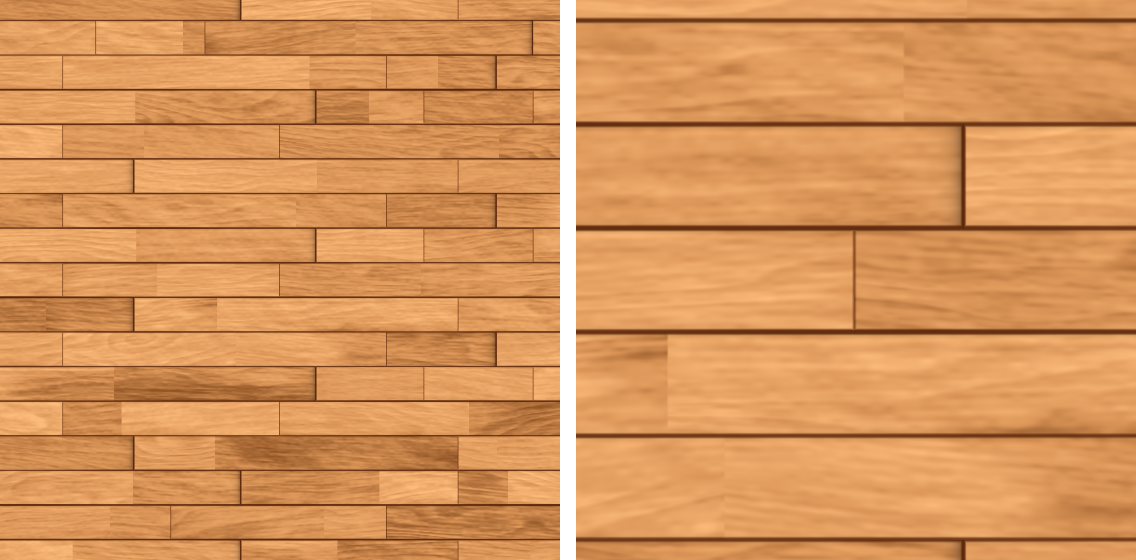
Left: the whole. Right: its middle third, enlarged.
Write a three.js fragment shader that draws this texture.

```glsl
// Wall of staggered, glued hardwood strips with grain, dark seams and raised boards.
varying vec2 vUv;

float hash(vec2 p) {
  return fract(sin(dot(p, vec2(127.1, 311.7))) * 43758.55);
}

float noise(vec2 p) {
  vec2 cell = floor(p), f = fract(p);
  f = f * f * (3.0 - 2.0 * f);
  return mix(mix(hash(cell), hash(cell + vec2(1.0, 0.0)), f.x),
             mix(hash(cell + vec2(0.0, 1.0)), hash(cell + 1.0), f.x), f.y);
}

// Joints of a row; x is the raised one, 2.0 lies off the canvas
vec3 rowJoints(float row) {
  if (row == 1.0) return vec3(0.951, 0.171, 0.366);
  if (row == 15.0) return vec3(2.0, 0.305, 0.690);
  if (row < 1.0 || row > 13.0) return vec3(0.430, 0.818, 2.0);
  float kind = mod(row, 4.0);
  if (kind < 0.5) return vec3(2.0, 0.112, 0.499);
  if (kind < 1.5) return vec3(0.239, 0.818, 2.0);
  if (kind < 2.5) return vec3(0.886, 0.112, 0.690);
  return vec3(0.564, 0.757, 0.952);
}

// Brown to pale honey
vec3 woodRamp(float t) {
  vec3 walnut = vec3(0.57, 0.335, 0.15);
  vec3 oak = vec3(0.85, 0.575, 0.335);
  vec3 honey = vec3(0.99, 0.735, 0.48);
  return t < 0.5 ? mix(walnut, oak, t * 2.0) : mix(oak, honey, t * 2.0 - 1.0);
}

vec3 wood(vec2 p, float seed) {
  float tone = mix(0.36, 0.80, hash(vec2(seed, 1.0)));
  float figure = hash(vec2(seed, 2.0));
  vec2 q = p + vec2(hash(vec2(seed, 3.0)), hash(vec2(seed, 4.0))) * 20.0;
  q.y += (p.x - 0.5) * (hash(vec2(seed, 5.0)) - 0.5) * 0.2;

  // Growth rings: a warped field cut into soft sawtooth bands
  float warp = noise(q * vec2(4.0, 16.0)) + 0.25 * noise(q * vec2(13.0, 45.0));
  float ring = fract(q.y * 60.0 + warp * mix(2.0, 7.0, figure));
  ring *= 1.0 - smoothstep(0.75, 1.0, ring);
  tone -= (ring - 0.35) * mix(0.10, 0.28, figure);

  // Broad drift, dark heartwood, long fibres and short pores
  tone += (noise(q * vec2(6.0, 22.0) + 9.0) - 0.5) * 0.16;
  float heart = smoothstep(0.6, 0.95, noise(q * vec2(6.0, 14.0) + 31.0));
  tone -= heart * 0.3 * step(0.55, hash(vec2(seed, 6.0)));
  vec2 fibre = q + vec2(0.0, warp * 0.012);
  tone += (noise(fibre * vec2(9.0, 170.0)) - 0.5) * 0.16;
  tone += (noise(fibre * vec2(35.0, 330.0)) - 0.5) * mix(0.14, 0.30, hash(vec2(seed, 7.0)));
  tone += (noise(fibre * vec2(130.0, 370.0)) - 0.5) * 0.13;
  return woodRamp(clamp(tone, 0.0, 1.0));
}

void main() {
  const float pitch = 0.0618;
  vec2 p = vUv;
  float y = (1.0 - p.y - 0.0365) / pitch + 1.0;
  float row = floor(y);
  float below = fract(y) * pitch;
  float above = pitch - below;

  // Ends of the board under this point
  vec3 joints = rowJoints(row);
  float left = 0.0, right = 1.0, jointDist = 1.0;
  for (int i = 0; i < 3; i++) {
    float j = joints[i];
    if (j <= p.x) left = max(left, j);
    else right = min(right, j);
    jointDist = min(jointDist, abs(p.x - j));
  }

  // Longer boards are glued from two pieces of different tone
  float board = row * 3.7 + left * 17.0;
  float len = right - left;
  float split = left + len * mix(0.25, 0.8, hash(vec2(board, 11.0)));
  float chance = 0.85 * smoothstep(0.12, 0.3, len);
  float glued = step(hash(vec2(board, 12.0)), chance);
  float second = glued * smoothstep(-0.0009, 0.0009, p.x - split);
  vec3 color = mix(wood(p, board), wood(p, board + 1.3), second);

  // Soft shade beside seams, and a lit upper edge; depth drifts along each seam
  float seamId = floor(y + 0.5);
  float depth = mix(hash(vec2(seamId, 21.0)), noise(vec2(p.x * 4.0, seamId * 7.0)), 0.5);
  color *= 1.0 - mix(0.08, 0.25, depth) * exp(-below / 0.0028);
  color *= 1.0 - 0.12 * exp(-above / 0.002);
  float lit = (below - 0.005) / 0.002;
  color *= 1.0 + 0.05 * exp(-lit * lit);

  // Raised joint: a shadow cast to its left
  float toRaised = joints.x - p.x;
  color *= 1.0 - 0.45 * step(0.0, toRaised) * exp(-max(toRaised, 0.0) / 0.0045);

  // Dark seams between rows and thin joints between boards
  vec3 gap = vec3(0.35, 0.14, 0.03);
  float seamDist = min(below, above);
  float seamWidth = mix(0.0, 0.0009, depth);
  float seam = 1.0 - smoothstep(seamWidth, seamWidth + 0.0019, seamDist);
  float joint = 1.0 - smoothstep(0.0, 0.0017, jointDist);
  float raised = 1.0 - smoothstep(0.0004, 0.0021, abs(toRaised));
  float gapAmount = max(seam * mix(0.7, 1.0, depth), max(joint * 0.6, raised * 0.9));
  color = mix(color, gap, gapAmount);

  gl_FragColor = vec4(color, 1.0);
}
```
